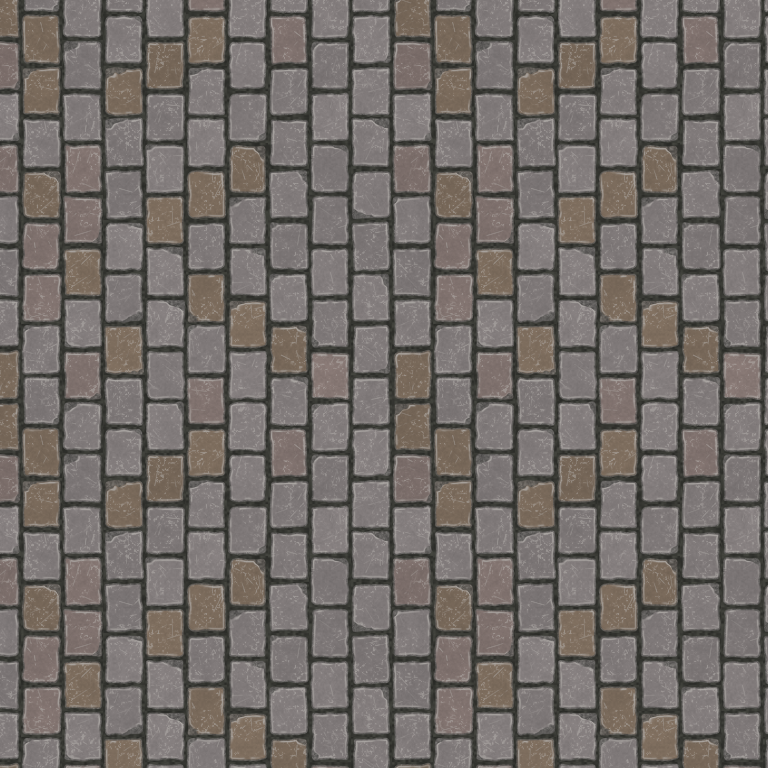
Reproduce this texture procedurally as a three.js fragment shader.

```glsl
// Worn cobblestones in straight columns, every other column shifted by half a stone.
// Each stone is a tilted rounded box with a chipped corner, a pale worn rim, specks
// and scratches; stone ids wrap, so the paving repeats every 10 columns and 8 rows.

#define GRID vec2(18.64, 14.88)     // stones across and down
#define ORIGIN vec2(0.51, 0.61)     // grid shift, in stones
#define PERIOD vec2(10.0, 8.0)      // stones before the pattern repeats
#define ASPECT 1.25                 // stone height over width
#define GREY vec3(0.485, 0.462, 0.462)
#define BROWN vec3(0.462, 0.402, 0.345)
#define ROSE vec3(0.488, 0.434, 0.420)
#define JOINT vec3(0.215, 0.218, 0.198)
#define BEVEL vec3(0.365, 0.360, 0.350)
#define CHALK vec3(0.680, 0.665, 0.650)
#define SCRATCHES 6

varying vec2 vUv;

float hash(vec2 p) {
  vec3 q = fract(p.xyx * 0.1031);
  q += dot(q, q.yzx + 33.33);
  return fract((q.x + q.y) * q.z);
}

float noise(vec2 p) {
  vec2 i = floor(p), f = fract(p);
  f = f * f * (3.0 - 2.0 * f);
  vec2 e = vec2(1.0, 0.0);
  return mix(mix(hash(i), hash(i + e.xy), f.x),
             mix(hash(i + e.yx), hash(i + e.xx), f.x), f.y);
}

// Random value number k of a stone
float pick(vec2 id, float k) {
  return hash(id * 7.13 + vec2(k * 17.7, k * 5.3) + 3.0);
}

vec2 pick2(vec2 id, float k) {
  return vec2(pick(id, k), pick(id, k + 0.5));
}

float roundedBox(vec2 p, vec2 halfSize, float radius) {
  vec2 q = abs(p) - halfSize + radius;
  return length(max(q, 0.0)) + min(max(q.x, q.y), 0.0) - radius;
}

float segment(vec2 p, vec2 a, vec2 along) {
  vec2 d = p - a;
  return length(d - along * clamp(dot(d, along) / dot(along, along), 0.0, 1.0));
}

// Pale scratches in random directions, broken up by noise
float scratches(vec2 p, vec2 id, vec2 seed) {
  float marks = 0.0;
  float lean = pick(id, 20.0) * 3.14;
  for (int i = 0; i < SCRATCHES; i++) {
    float k = 30.0 + float(i) * 3.0;
    float angle = lean + (pick(id, k) - 0.5) * 1.6;
    vec2 start = (pick2(id, k + 1.0) - 0.5) * vec2(0.8, 1.0);
    vec2 along = vec2(cos(angle), sin(angle)) * mix(0.15, 0.5, pick(id, k + 2.0));
    float line = 1.0 - smoothstep(0.004, 0.024, segment(p, start, along));
    marks = max(marks, line * mix(0.3, 1.0, pick(id, k + 2.5)));
  }
  return marks * smoothstep(0.2, 0.65, noise(p * 13.0 + seed));
}

void main() {
  // Stone id and position inside its cell
  vec2 g = vUv * GRID - ORIGIN;
  float column = floor(g.x);
  g.y -= 0.5 * mod(column, 2.0);
  vec2 id = mod(floor(g), PERIOD);
  vec2 p = (fract(g) - 0.5) * vec2(1.0, ASPECT);
  vec2 seed = id * 23.0 + 11.0;

  // Outline: tilted, wavy, rounded box
  vec2 tilt = (pick2(id, 1.0) - 0.5) * 0.06;
  vec2 wave = vec2(noise(p * 5.0 + seed), noise(p * 5.0 + seed + 9.0)) - 0.5;
  vec2 q = p + p.yx * tilt + wave * 0.045 + (pick2(id, 2.0) - 0.5) * 0.02;
  vec2 halfSize = vec2(0.472, 0.592) - 0.025 * pick2(id, 3.0);
  float body = roundedBox(q, halfSize, mix(0.06, 0.13, pick(id, 4.0)));

  // One corner broken off on some stones
  vec2 corner = sign(pick2(id, 5.0) - 0.5);
  vec2 cut = normalize(vec2(1.0, mix(0.5, 2.4, pick(id, 6.0))));
  float depth = step(0.55, pick(id, 7.0)) * mix(0.10, 0.22, pick(id, 8.0));
  float ragged = (noise(p * 9.0 + seed) - 0.5) * 0.09;
  float face = max(body, dot(q * corner - halfSize, cut) + depth + ragged);

  // Stone tint and surface wear
  float kind = pick(id, 9.0);
  vec3 stone = kind < 0.23 ? BROWN : (kind < 0.35 ? ROSE : GREY);
  stone *= mix(0.96, 1.05, pick(id, 10.0));
  float cloud = noise(p * 4.0 + seed + 5.0);
  float grain = 0.6 * noise(p * 19.0 + seed) + 0.4 * noise(p * 37.0 + seed);
  stone *= 0.94 + 0.07 * cloud + 0.11 * grain;
  float specks = smoothstep(0.58, 0.85, grain) * smoothstep(0.25, 0.7, cloud);
  float wear = max(0.55 * specks, 0.5 * scratches(p, id, seed));
  stone = mix(stone, CHALK, wear);

  // Pale rim, strongest on the upper edge
  float ridge = (face + 0.066) / 0.023;
  float rim = exp(-ridge * ridge) * smoothstep(0.1, 0.75, noise(p * 8.0 + seed + 2.0));
  stone = mix(stone, CHALK, rim * (0.6 + 0.25 * smoothstep(-0.2, 0.5, p.y)));

  // Layers: dark joint, rough bevel, worn face
  vec3 joint = JOINT * (0.75 + 0.5 * noise(p * 15.0 + seed));
  vec3 bevel = mix(BEVEL, stone, 0.2) * (0.72 + 0.5 * grain);
  vec3 color = mix(bevel, joint, smoothstep(-0.025, 0.012, body));
  color = mix(color, stone, 1.0 - smoothstep(-0.058, -0.022, face));
  gl_FragColor = vec4(color, 1.0);
}
```
